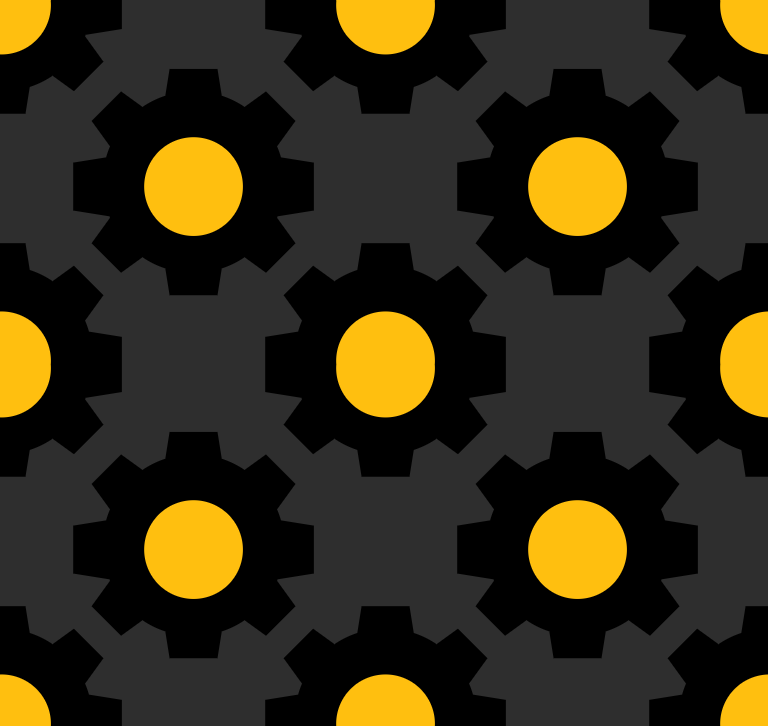
Reproduce this pattern procedurally as a Shadertoy shader.

```glsl
#define REPEATS 2.0
#define GRID_SHIFT vec2(-0.004, 0.004)
#define HUB_RADIUS 0.136
#define BODY_RADIUS 0.2503
#define TOOTH_REACH vec3(0.3315, 0.3117, 0.3177) // side, upright, diagonal
#define TOOTH_HALF vec2(0.066, 0.0575)           // straight, diagonal
#define TOOTH_FLARE 0.16
#define DIAGONAL_LEAN 0.022
#define BODY_LIFT 0.0124
#define HUB_DROP 0.010
#define GREY vec3(0.18)
#define GOLD vec3(1.0, 0.75, 0.06)

// Tapered tooth along +x, widening towards the gear centre
float tooth(vec2 p, float reach, float halfWidth) {
    float side = abs(p.y) - halfWidth - TOOTH_FLARE * (reach - p.x);
    return max(p.x - reach, side / length(vec2(1.0, TOOTH_FLARE)));
}

// Eight teeth around a round body that sits slightly above the hub
float gear(vec2 p) {
    vec2 lifted = p - vec2(0.0, BODY_LIFT);
    vec2 q = abs(lifted);
    vec2 diagonal = vec2(q.x + q.y, q.x - q.y) * sqrt(0.5);
    diagonal.y -= DIAGONAL_LEAN;
    float d = length(lifted) - BODY_RADIUS;
    d = min(d, tooth(abs(p), TOOTH_REACH.x, TOOTH_HALF.x));
    d = min(d, tooth(q.yx, TOOTH_REACH.y, TOOTH_HALF.x));
    return min(d, tooth(diagonal, TOOTH_REACH.z, TOOTH_HALF.y));
}

float coverage(float d, float pixel) {
    return clamp(0.5 - d / pixel, 0.0, 1.0);
}

void mainImage(out vec4 fragColor, in vec2 fragCoord) {
    vec2 grid = fragCoord / iResolution.xy * REPEATS + GRID_SHIFT;
    vec2 cellSize = vec2(iResolution.x / iResolution.y, 1.0);
    float pixel = REPEATS / iResolution.y;

    // Whole gear at the cell centre
    vec2 whole = (fract(grid) - 0.5) * cellSize;
    whole.y += HUB_DROP;

    // Split gear at the cell corner, its halves pulled apart vertically
    vec2 split = (fract(grid + 0.5) - 0.5) * cellSize;
    split.y -= HUB_DROP * (split.y < 0.0 ? -1.0 : 1.0);

    float gears = min(gear(whole), gear(split));
    float hubs = min(length(whole), length(split)) - HUB_RADIUS;

    vec3 color = mix(GREY, vec3(0.0), coverage(gears, pixel));
    color = mix(color, GOLD, coverage(hubs, pixel));
    fragColor = vec4(color, 1.0);
}
```
